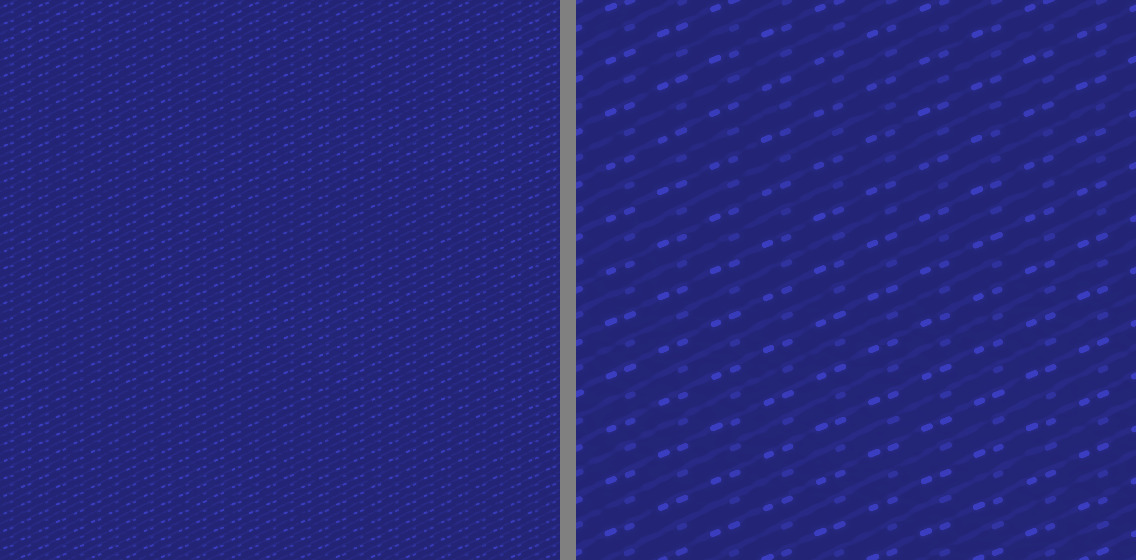
Left, the full canvas; right, a detail of the centre.
Reproduce this texture procedurally as a Shadertoy shader.

```glsl
// Fine navy twill cloth with slanting strands and small bright blue stitch glints.

const float TAU = 6.2831853;

float hash(vec2 p) {
    vec3 q = fract(vec3(p.xyx) * 0.1031);
    q += dot(q, q.yzx + 33.33);
    return fract((q.x + q.y) * q.z);
}

// Gradient at a lattice corner, wrapped to the period
vec2 cornerGradient(vec2 corner, vec2 period) {
    float angle = TAU * hash(mod(corner, period) + 7.0);
    return vec2(cos(angle), sin(angle));
}

// Tiling gradient noise, about -0.7 to 0.7
float gradientNoise(vec2 p, vec2 period) {
    vec2 i = floor(p), f = fract(p);
    vec2 w = f * f * f * (f * (f * 6.0 - 15.0) + 10.0);
    vec2 e = vec2(1.0, 0.0);
    float a = dot(cornerGradient(i, period), f);
    float b = dot(cornerGradient(i + e, period), f - e);
    float c = dot(cornerGradient(i + e.yx, period), f - e.yx);
    float d = dot(cornerGradient(i + 1.0, period), f - 1.0);
    return mix(mix(a, b, w.x), mix(c, d, w.x), w.y);
}

// Distance from p to a short slanted segment through the origin
float dashDistance(vec2 p, float halfLength) {
    vec2 along = normalize(vec2(1.0, 0.4));
    return length(p - along * clamp(dot(p, along), -halfLength, halfLength));
}

void mainImage(out vec4 fragColor, in vec2 fragCoord) {
    vec2 uv = fragCoord / iResolution.xy;
    float pixel = 64.0 / iResolution.y;

    // 32 by 64 stitches; p is measured in stitch heights
    vec2 grid = uv * vec2(32.0, 64.0);
    vec2 cell = mod(floor(grid), vec2(32.0, 64.0));
    vec2 p = (fract(grid) - 0.5) * vec2(2.0, 1.0);
    float strong = mod(cell.x + cell.y, 2.0);
    float drift = gradientNoise(uv * vec2(4.0, 6.0), vec2(4.0, 6.0));

    // Soft slanted strands, broken up along their length
    float strand = 0.5 + 0.5 * cos(TAU * (grid.y - grid.x - 0.1));
    float fibre = gradientNoise(uv * vec2(96.0, 192.0), vec2(96.0, 192.0));
    float tone = 0.22 * smoothstep(0.75, 1.0, strand + 0.3 * fibre);
    tone += 0.02 * fibre + 0.04 * drift;

    // Two glints on every other stitch, one fainter glint between
    for (int k = 0; k < 2; k++) {
        float side = float(k) * 2.0 - 1.0;
        float chance = hash(cell + 71.0 * float(k));
        vec2 center = vec2(0.36 * side + 0.12 * drift, 0.13 * side + 0.08 * (chance - 0.5));
        float d = dashDistance(p - center, 0.08 + 0.06 * chance);
        float level = mix(0.6 * float(k), 1.1 - 0.2 * float(k), strong);
        level *= 0.9 + 0.2 * chance + 0.25 * drift;
        float core = 1.0 - smoothstep(0.115 - 0.5 * pixel, 0.115 + 0.5 * pixel, d);
        float halo = 0.25 * exp(-28.0 * d * d);
        tone = max(tone, level * max(core, halo));
    }

    vec3 navy = vec3(0.136, 0.142, 0.462);
    vec3 glint = vec3(0.22, 0.23, 0.725);
    fragColor = vec4(mix(navy, glint, clamp(tone, -0.05, 1.1)), 1.0);
}
```
